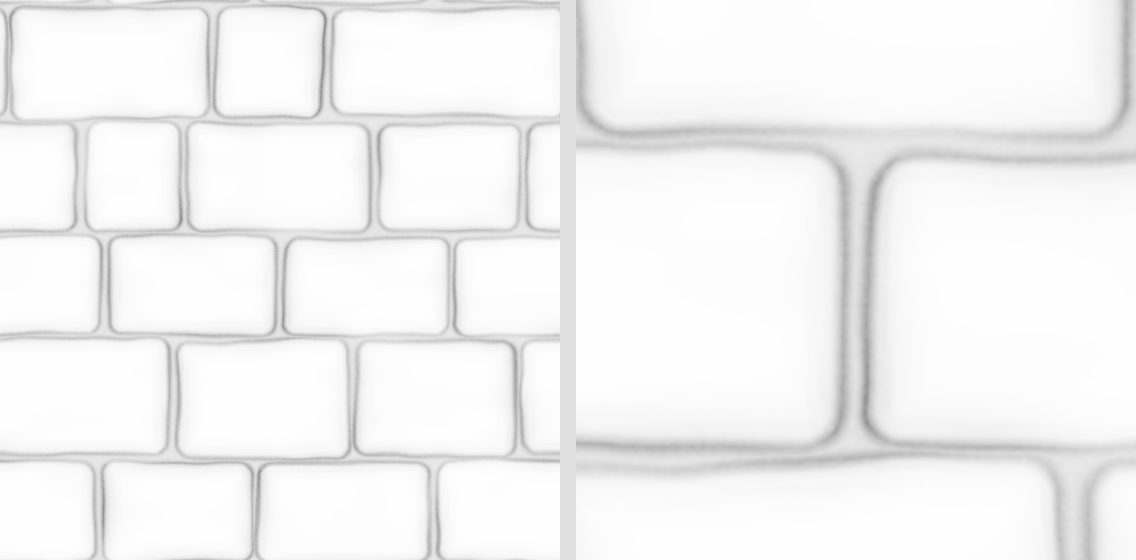
Left: the whole. Right: its middle third, enlarged.
Write a Shadertoy shader that draws this pattern.

```glsl
// Pencil-shaded stone wall: five courses of uneven, round-cornered blocks.
// Each block is a noise-warped rounded box; its signed distance drives a
// dark contour, a soft inner halo and the pale mortar between the blocks.

// Course boundaries, bottom to top; the wall wraps in both directions
const float courseY[6] = float[6](-0.010, 0.180, 0.397, 0.581, 0.785, 0.990);

// Upright joints of each course; a last value of first + 1 marks three blocks
const vec4 jointX[5] = vec4[5](
    vec4(0.177, 0.456, 0.772, 1.177),
    vec4(0.309, 0.629, 0.926, 1.309),
    vec4(0.186, 0.500, 0.807, 1.186),
    vec4(0.147, 0.328, 0.668, 0.934),
    vec4(0.016, 0.378, 0.585, 1.016));

float hash(vec2 p) {
    return fract(sin(dot(p, vec2(127.1, 311.7))) * 43758.5453);
}

float noise(vec2 p) {
    vec2 i = floor(p), f = fract(p);
    f = f * f * (3.0 - 2.0 * f);
    return mix(mix(hash(i), hash(i + vec2(1, 0)), f.x),
               mix(hash(i + vec2(0, 1)), hash(i + vec2(1, 1)), f.x), f.y);
}

// Offset in -0.5..0.5 per axis, coarse wobble plus finer wear
vec2 wobble(vec2 p) {
    vec2 coarse = vec2(noise(p * 6.0), noise(p * 6.0 + 31.7)) - 0.5;
    vec2 fine = vec2(noise(p * 22.0 + 7.3), noise(p * 22.0 + 53.1)) - 0.5;
    return coarse + 0.45 * fine;
}

float roundedBox(vec2 p, vec2 halfSize, float radius) {
    vec2 e = abs(p) - halfSize + radius;
    return length(max(e, 0.0)) + min(max(e.x, e.y), 0.0) - radius;
}

void mainImage(out vec4 fragColor, in vec2 fragCoord) {
    vec2 uv = fragCoord / iResolution.xy;
    float nearest = 1.0;
    float pencil = 0.0;

    for (int row = 0; row < 5; row++) {
        for (int col = 0; col < 4; col++) {
            vec4 joints = jointX[row];
            float left = joints[col];
            float right = col < 3 ? joints[col + 1] : joints.x + 1.0;
            vec2 size = vec2(right - left, courseY[row + 1] - courseY[row]);
            if (size.x < 0.01) continue;

            // Position relative to the nearest wrapped copy of the block
            vec2 q = uv - vec2(left, courseY[row]) - 0.5 * size;
            q -= floor(q + 0.5);
            vec2 halfSize = 0.5 * size - vec2(0.007, 0.005);
            if (roundedBox(q, halfSize, 0.024) > 0.05) continue;

            vec2 seed = vec2(float(row) * 17.3, float(col) * 23.9) + 5.0;
            vec2 p = q + 0.011 * wobble(q + seed);
            float d = roundedBox(p, halfSize, 0.024);
            nearest = min(nearest, d);

            // Upright sides are drawn darker than the beds
            vec2 e = abs(p) - halfSize;
            float upright = smoothstep(-0.02, 0.02, e.x - e.y);
            float pressure = mix(0.6, 1.0, upright)
                           * (0.35 + 1.2 * noise(q * 9.0 + seed * 3.0));

            // Strokes run along the nearest side
            float along = mix(q.x, q.y, upright);
            float strokes = noise(vec2(d * 260.0, along * 14.0) + seed);

            float contour = exp(-pow(d / 0.0042, 2.0));
            float halo = d < 0.0 ? exp(d / 0.012) : exp(-d / 0.004);
            float mark = 0.12 * contour + 0.125 * halo;
            pencil = max(pencil, mark * pressure * (0.75 + 0.5 * strokes));
        }
    }

    // Mortar, paper grain and faint smudges on the block faces
    float shade = pencil + 0.085 * smoothstep(-0.008, 0.004, nearest);
    float grain = noise(uv * 330.0) - 0.5;
    shade *= 1.0 + 0.16 * grain;
    shade += 0.008 * smoothstep(0.45, 0.9, noise(uv * vec2(9.0, 24.0)));

    fragColor = vec4(vec3(0.998 - shade), 1.0);
}
```
